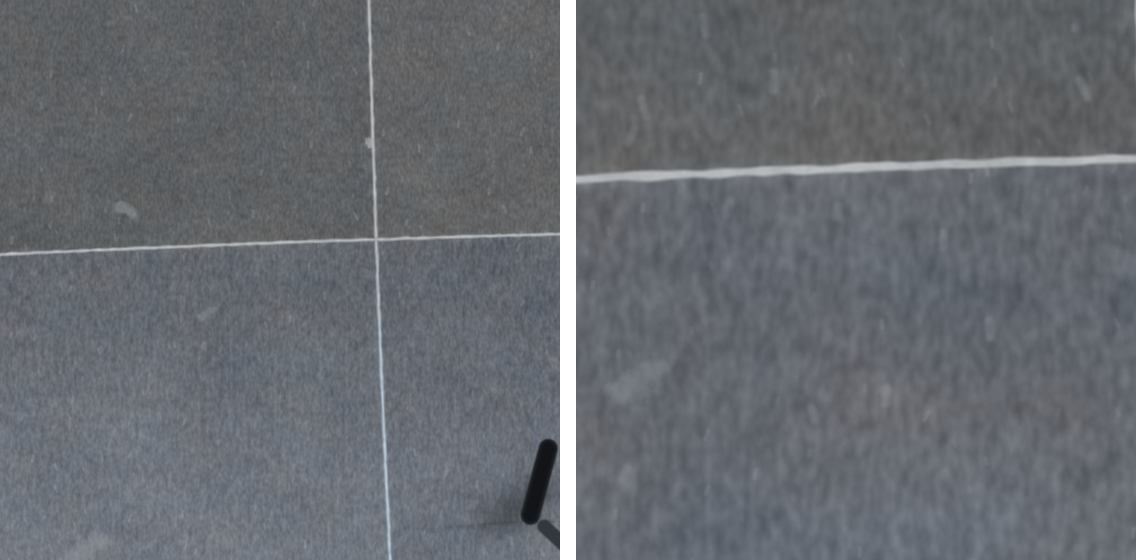
Left, the full canvas; right, a detail of the centre.
This texture is drawn by a WebGL 2 fragment shader. Its source:

```glsl
#version 300 es
precision highp float;

uniform vec2 u_resolution;
out vec4 fragColor;

vec2 hash2(vec2 p) {
  vec3 q = fract(vec3(p.xyx) * vec3(0.1031, 0.1030, 0.0973));
  q += dot(q, q.yzx + 33.33);
  return fract((q.xx + q.yz) * q.zy);
}

float gradientDot(vec2 cell, vec2 corner, vec2 f) {
  float angle = 6.2832 * hash2(cell + corner).x;
  return dot(vec2(cos(angle), sin(angle)), f - corner);
}

float gradientNoise(vec2 p) {
  vec2 cell = floor(p), f = p - cell;
  vec2 w = f * f * f * (f * (f * 6.0 - 15.0) + 10.0);
  float low = mix(gradientDot(cell, vec2(0, 0), f), gradientDot(cell, vec2(1, 0), f), w.x);
  float high = mix(gradientDot(cell, vec2(0, 1), f), gradientDot(cell, vec2(1, 1), f), w.x);
  return mix(low, high, w.y);
}

float fbm(vec2 p) {
  float sum = 0.0, gain = 0.6;
  for (int i = 0; i < 4; i++) {
    sum += gain * gradientNoise(p);
    p = mat2(0.8, 0.6, -0.6, 0.8) * p * 2.03 + 17.0;
    gain *= 0.6;
  }
  return sum;
}

float segment(vec2 p, vec2 a, vec2 b) {
  vec2 ab = b - a;
  return length(p - a - ab * clamp(dot(p - a, ab) / dot(ab, ab), 0.0, 1.0));
}

// Soft chalky mark with a broken outline
float scuff(vec2 p, vec2 a, vec2 b, float radius) {
  float d = segment(p, a, b) + 0.012 * fbm(p * 45.0);
  return 1.0 - smoothstep(0.2 * radius, radius, d);
}

// Small pale flecks, one per cell at most
float flecks(vec2 p, float cells) {
  vec2 g = p * cells, base = floor(g);
  float cover = 0.0;
  for (int i = 0; i < 9; i++) {
    vec2 cell = base + vec2(i % 3 - 1, i / 3 - 1);
    vec2 r = hash2(cell + 5.0), s = hash2(cell + 71.0);
    vec2 lean = 0.16 * s.x * vec2(r.x - 0.5, 1.0);
    float d = segment(g, cell + r - lean, cell + r + lean);
    cover += step(0.72, s.y) * s.x * (1.0 - smoothstep(0.02, 0.13, d));
  }
  return min(cover, 1.0);
}

void main() {
  vec2 uv = gl_FragCoord.xy / u_resolution;
  float px = 1.0 / min(u_resolution.x, u_resolution.y);

  // Two slightly bowed joints divide the floor into four tiles
  float wobble = 0.0012 * gradientNoise(uv * 38.0);
  float across = uv.y - (0.5456 + 0.047 * uv.x - 0.0105 * uv.x * uv.x) + wobble;
  float upright = uv.x - (0.697 - 0.052 * uv.y + 0.014 * uv.y * uv.y) + wobble;
  float upper = smoothstep(-0.003, 0.003, across);
  float right = smoothstep(-0.003, 0.003, upright);

  // Warm grey above, cooler and paler towards the bottom
  vec3 color = mix(vec3(0.445, 0.468, 0.502), vec3(0.388, 0.403, 0.43), smoothstep(0.0, 0.58, uv.y));
  vec3 warmGrey = mix(vec3(0.365, 0.375, 0.38), vec3(0.372, 0.38, 0.39), uv.y);
  color = mix(color, warmGrey, upper);
  color += right * mix(vec3(-0.012, -0.012, -0.01), vec3(0.012, 0.009, 0.006), upper);

  // Cloudy stone, fine grain and brushed streaks
  color += 0.05 * fbm(uv * 6.0 + 3.0);
  color += vec3(0.018, 0.0, -0.012) * gradientNoise(uv * 13.0 + 40.0);
  color += 0.065 * fbm(uv * vec2(62.0, 48.0));
  color += 0.055 * gradientNoise(uv * vec2(190.0, 110.0) + 9.0);
  color += 0.05 * (1.0 - upper) * gradientNoise(uv * vec2(125.0, 38.0) + 25.0);
  color += 0.07 * flecks(uv, 30.0) + 0.05 * flecks(uv + 3.7, 62.0);

  // Larger scuffs
  float marks = scuff(uv, vec2(0.215, 0.63), vec2(0.238, 0.618), 0.014);
  marks += 0.7 * scuff(uv, vec2(0.362, 0.436), vec2(0.382, 0.447), 0.011);
  marks += 0.9 * scuff(uv, vec2(0.13, 0.0), vec2(0.18, 0.035), 0.026);
  marks += 0.4 * scuff(uv, vec2(0.083, 0.645), vec2(0.09, 0.652), 0.013);
  color = mix(color, vec3(0.6, 0.62, 0.64), 0.45 * min(marks, 1.0));

  // Shaded tile edges, grout dust and worn pale grout
  float joint = min(abs(across), abs(upright));
  color -= 0.025 * exp(-joint * 75.0);
  float dust = exp(-joint * 190.0) * (0.6 + 0.9 * gradientNoise(uv * 48.0));
  color += 0.13 * max(dust, 0.0);
  float halfWidth = 0.0027 + 0.0011 * gradientNoise(uv * 65.0 + 8.0);
  float grout = 1.0 - smoothstep(halfWidth - 0.0012 - px, halfWidth + 0.0008 + px, joint);
  vec3 groutColor = mix(vec3(0.72, 0.79, 0.85), vec3(0.73, 0.74, 0.75), smoothstep(0.25, 0.6, uv.y));
  color = mix(color, groutColor + 0.12 * fbm(uv * 50.0), 0.93 * grout);
  color = mix(color, vec3(0.68, 0.7, 0.72), 0.7 * scuff(uv, vec2(0.66, 0.741), vec2(0.661, 0.745), 0.009));

  // Faint crease at the lower right
  float crease = uv.y - 0.056 - 0.012 * smoothstep(0.75, 0.95, uv.x);
  color -= 0.055 * exp(-abs(crease) * 260.0) * smoothstep(0.7, 0.82, uv.x);

  // Dark rod, its foot and their soft shadow
  vec2 shade = (uv - vec2(0.925, 0.095)) * mat2(0.85, 0.53, -0.53, 0.85);
  color *= 1.0 - 0.3 * exp(-dot(shade * vec2(13.0, 27.0), shade * vec2(13.0, 27.0)));
  float foot = segment(uv, vec2(0.972, 0.06), vec2(1.02, 0.015)) - 0.011;
  color = mix(color, vec3(0.2, 0.22, 0.235), 1.0 - smoothstep(-px, px + 0.002, foot));
  float rod = segment(uv, vec2(0.979, 0.199), vec2(0.947, 0.08)) - 0.016;
  vec3 rodColor = vec3(0.07, 0.08, 0.09) + 0.05 * smoothstep(-0.008, 0.0, rod);
  color = mix(color, rodColor, 1.0 - smoothstep(-px, px + 0.002, rod));

  fragColor = vec4(clamp(color, 0.0, 1.0), 1.0);
}
```
